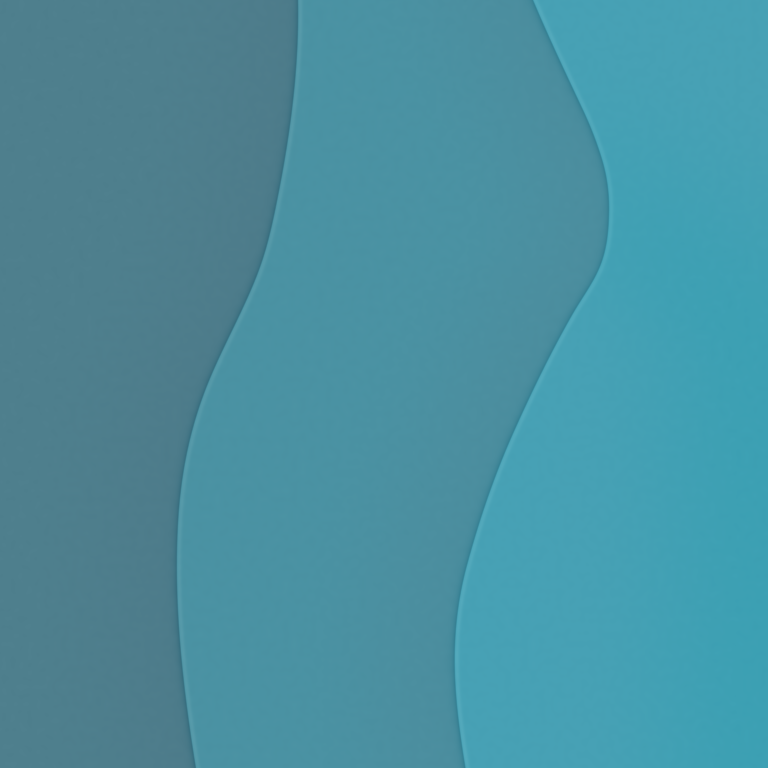
Reproduce this background procedurally as a WebGL 2 fragment shader.

```glsl
#version 300 es
precision highp float;
// Three overlapping teal paper layers with wavy, softly embossed vertical edges.

uniform vec2 u_resolution;
out vec4 fragColor;

// Layer colours
const vec3 SLATE_OUTER = vec3(0.306, 0.498, 0.553);
const vec3 SLATE_INNER = vec3(0.304, 0.487, 0.545);
const vec3 TEAL_LIGHT = vec3(0.291, 0.572, 0.638);
const vec3 TEAL_SHADE = vec3(0.296, 0.556, 0.622);
const vec3 AQUA_PALE = vec3(0.278, 0.630, 0.708);
const vec3 AQUA_DEEP = vec3(0.236, 0.627, 0.702);

// Edge relief
const float CREASE_WIDTH = 0.0036;
const vec3 CREASE_DEPTH = vec3(0.105, 0.065, 0.055);
const float RIM_WIDTH = 0.0030;
const vec3 RIM_LIGHT = vec3(0.045, 0.030, 0.025);
const float SHADOW_WIDTH = 0.020;
const float SHADOW_DEPTH = 0.005;

// Paper texture
const float GRAIN_SCALE = 90.0;
const float GRAIN_AMOUNT = 0.006;

// Spline knots: height, horizontal position, slope dx/dy
const int LEFT_COUNT = 6;
const vec3 LEFT_KNOTS[LEFT_COUNT] = vec3[](
    vec3(0.000, 0.255, -0.16), vec3(0.323, 0.232, 0.06),
    vec3(0.499, 0.270, 0.40), vec3(0.648, 0.337, 0.37),
    vec3(0.740, 0.361, 0.20), vec3(1.000, 0.388, -0.02));
const int RIGHT_COUNT = 10;
const vec3 RIGHT_KNOTS[RIGHT_COUNT] = vec3[](
    vec3(0.000, 0.606, -0.16), vec3(0.141, 0.592, 0.00),
    vec3(0.264, 0.608, 0.27), vec3(0.440, 0.670, 0.45),
    vec3(0.590, 0.745, 0.57), vec3(0.648, 0.779, 0.45),
    vec3(0.724, 0.793, 0.02), vec3(0.792, 0.784, -0.30),
    vec3(0.857, 0.759, -0.47), vec3(1.000, 0.694, -0.42));

// Approximate signed distance to a cubic Hermite segment, positive to its right
float segmentDistance(vec2 p, vec3 a, vec3 b) {
    float h = b.x - a.x;
    float t = (p.y - a.x) / h;
    float c1 = h * a.z;
    float c2 = 3.0 * (b.y - a.y) - h * (2.0 * a.z + b.z);
    float c3 = 2.0 * (a.y - b.y) + h * (a.z + b.z);
    float x = a.y + t * (c1 + t * (c2 + t * c3));
    float slope = (c1 + t * (2.0 * c2 + t * 3.0 * c3)) / h;
    return (p.x - x) / sqrt(1.0 + slope * slope);
}

float leftDistance(vec2 p) {
    int i = 0;
    while (i < LEFT_COUNT - 2 && p.y > LEFT_KNOTS[i + 1].x) i++;
    return segmentDistance(p, LEFT_KNOTS[i], LEFT_KNOTS[i + 1]);
}

float rightDistance(vec2 p) {
    int i = 0;
    while (i < RIGHT_COUNT - 2 && p.y > RIGHT_KNOTS[i + 1].x) i++;
    return segmentDistance(p, RIGHT_KNOTS[i], RIGHT_KNOTS[i + 1]);
}

vec2 hashGradient(vec2 cell) {
    float angle = 6.2832 * fract(sin(dot(cell, vec2(127.1, 311.7))) * 43758.5);
    return vec2(cos(angle), sin(angle));
}

float gradientNoise(vec2 p) {
    vec2 i = floor(p), f = fract(p);
    vec2 u = f * f * f * (f * (f * 6.0 - 15.0) + 10.0);
    vec2 e = vec2(0.0, 1.0);
    float low = mix(dot(hashGradient(i), f), dot(hashGradient(i + e.yx), f - e.yx), u.x);
    float high = mix(dot(hashGradient(i + e.xy), f - e.xy), dot(hashGradient(i + e.yy), f - e.yy), u.x);
    return mix(low, high, u.y);
}

// Dark crease and soft shadow left of an edge, thin light rim to its right
vec3 emboss(float d, float aa) {
    float side = smoothstep(-aa, aa, d);
    vec3 crease = CREASE_DEPTH * exp(-abs(d) / CREASE_WIDTH);
    float shadow = SHADOW_DEPTH * exp(-abs(d) / SHADOW_WIDTH);
    vec3 rim = RIM_LIGHT * exp(-pow((d - RIM_WIDTH) / RIM_WIDTH, 2.0));
    return mix(-crease - shadow, rim, side);
}

void main() {
    vec2 p = gl_FragCoord.xy / u_resolution;
    float aa = 1.0 / min(u_resolution.x, u_resolution.y);
    float dLeft = leftDistance(p);
    float dRight = rightDistance(p);

    // Layer gradients
    vec3 slate = mix(SLATE_OUTER, SLATE_INNER, smoothstep(-0.20, 0.0, dLeft));
    vec3 teal = mix(TEAL_LIGHT, TEAL_SHADE, smoothstep(-0.22, 0.0, dRight));
    float deepBand = smoothstep(0.74, 1.0, p.x + 0.10 * smoothstep(0.50, 0.75, p.y));
    float topFade = 1.0 - smoothstep(0.58, 0.95, p.y + 0.4 * (p.x - 0.85));
    vec3 aqua = mix(AQUA_PALE, AQUA_DEEP, deepBand * topFade);

    // Stack the layers, then add relief and grain
    vec3 color = mix(slate, teal, smoothstep(-aa, aa, dLeft));
    color = mix(color, aqua, smoothstep(-aa, aa, dRight));
    color += emboss(dLeft, aa) + emboss(dRight, aa);
    color += GRAIN_AMOUNT * gradientNoise(p * GRAIN_SCALE);
    fragColor = vec4(color, 1.0);
}
```
